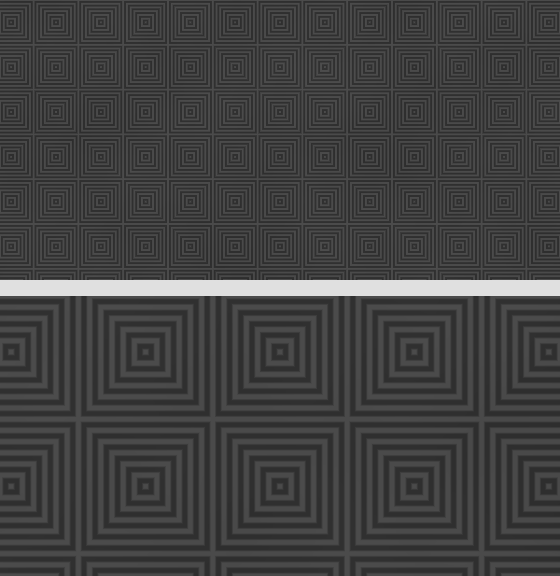
Top, the full canvas; bottom, a detail of the centre.
A WebGL 2 fragment shader for this pattern:

```glsl
#version 300 es
precision highp float;

uniform vec2 u_resolution;
out vec4 fragColor;

const float CELL_SIZE = 0.16;               // tile side, in canvas heights
const vec2 GRID_SHIFT = vec2(0.25, -0.25);  // tile phase, in cells
const float BANDS_PER_CELL = 12.0;          // light lines across one tile
const float LIGHT_WIDTH = 0.5;              // light share of each band
const float EDGE_SOFTNESS = 0.24;           // in half bands

const vec3 GROOVE_DARK = vec3(0.185);
const vec3 RIDGE_LIGHT = vec3(0.292);

// Square distance from the tile centre: 0 at the centre, 0.5 at the border
float squareDistance(vec2 cellPos) {
    vec2 fromCentre = abs(fract(cellPos) - 0.5);
    return max(fromCentre.x, fromCentre.y);
}

// Concentric stripes: 1 on ridges, 0 in grooves
float ridgeMask(float dist, float bands, float lightWidth, float softness) {
    float toRidge = 2.0 * abs(fract(dist * bands + 0.5) - 0.5);
    return 1.0 - smoothstep(lightWidth - softness, lightWidth + softness, toRidge);
}

// Layered sines, each octave turned and scaled; roughly -1 to 1
float cloudiness(vec2 p, int octaves) {
    float sum = 0.0;
    float amplitude = 0.5;
    for (int i = 0; i < octaves; i++) {
        sum += amplitude * sin(p.x + 1.3 * sin(p.y)) * cos(p.y + 0.7 * sin(p.x));
        p = mat2(1.2, 1.5, -1.5, 1.2) * p + 2.7;
        amplitude *= 0.6;
    }
    return sum;
}

void main() {
    vec2 uv = gl_FragCoord.xy / u_resolution.y;
    vec2 cellPos = uv / CELL_SIZE + GRID_SHIFT;

    // Nested squares, with the shared tile border as the outermost ridge
    float pixelInBands = BANDS_PER_CELL / (CELL_SIZE * u_resolution.y);
    float softness = max(EDGE_SOFTNESS, pixelInBands);
    float ridge = ridgeMask(squareDistance(cellPos), BANDS_PER_CELL,
                            LIGHT_WIDTH, softness);
    vec3 color = mix(GROOVE_DARK, RIDGE_LIGHT, ridge);

    // Faint cloudy wear across the whole surface
    color += 0.010 * cloudiness(uv * 5.0, 4);

    fragColor = vec4(color, 1.0);
}
```
